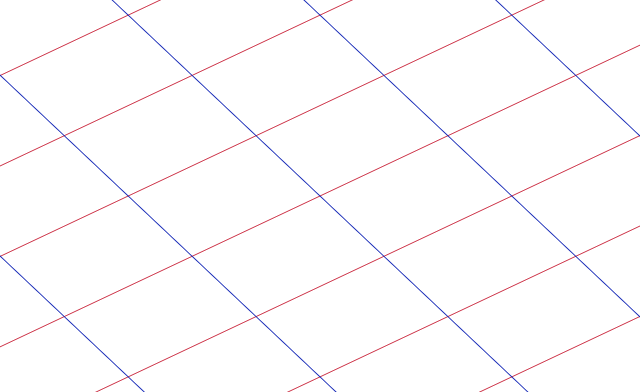
This pattern is drawn by a Shadertoy shader. Its source:

```glsl
const vec2 BLUE_STEP = vec2(0.1631, -0.1538);  // lattice edge along blue lines
const vec2 RED_STEP = vec2(0.3262, 0.1538);    // lattice edge along red lines
const float BLUE_WIDTH = 0.0022;               // widths in canvas heights
const float RED_WIDTH = 0.0021;
const vec3 PAPER = vec3(1.0);
const vec3 RED = vec3(0.78, 0.11, 0.20);
const vec3 BLUE = vec3(0.03, 0.11, 0.70);

float cross2(vec2 a, vec2 b) {
    return a.x * b.y - a.y * b.x;
}

// Signed distance to the nearest line along dir, repeated every step
float lineDistance(vec2 p, vec2 dir, vec2 step) {
    float spacing = abs(cross2(dir, step)) / length(dir);
    float index = cross2(dir, p) / cross2(dir, step);
    return (fract(index + 0.5) - 0.5) * spacing;
}

// Share of a pixel-wide window covered by a stroke, exact for thin lines
float coverage(float dist, float width, float pixel) {
    float low = max(dist - 0.5 * pixel, -0.5 * width);
    float high = min(dist + 0.5 * pixel, 0.5 * width);
    return max(high - low, 0.0) / pixel;
}

void mainImage(out vec4 fragColor, in vec2 fragCoord) {
    // Centred coordinates, one unit per canvas height
    vec2 p = (fragCoord - 0.5 * iResolution.xy) / iResolution.y;
    float pixel = 1.0 / iResolution.y;

    float red = coverage(lineDistance(p, RED_STEP, BLUE_STEP), RED_WIDTH, pixel);
    float blue = coverage(lineDistance(p, BLUE_STEP, RED_STEP), BLUE_WIDTH, pixel);

    // Blue strokes lie over the red ones
    vec3 color = mix(PAPER, RED, red);
    color = mix(color, BLUE, blue);
    fragColor = vec4(color, 1.0);
}
```
